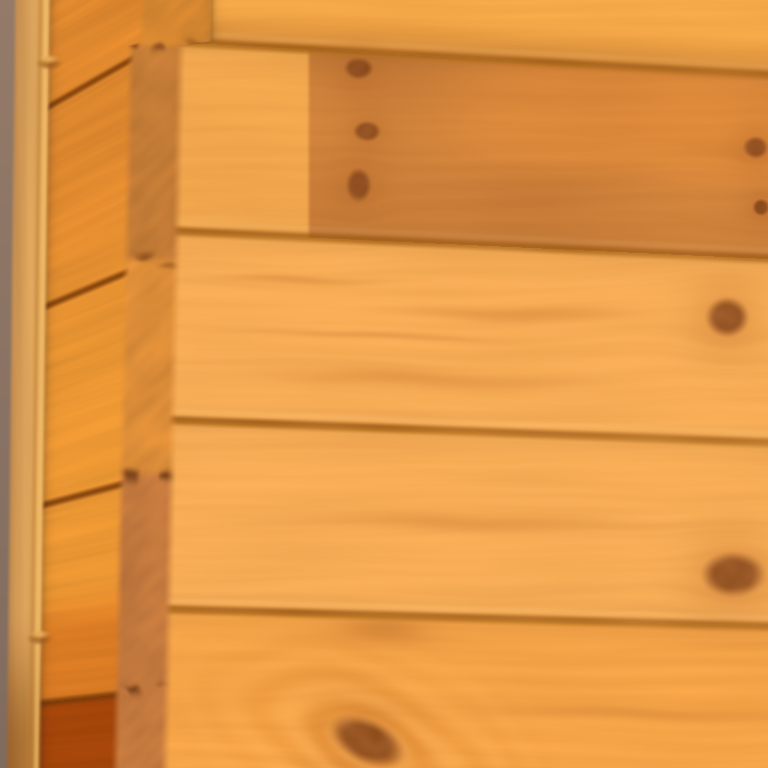
This texture is drawn by a WebGL 2 fragment shader. Its source:

```glsl
#version 300 es
precision highp float;
// Corner of a pine log wall: long boards, knots, end grain strip and side trim.
uniform vec2 u_resolution;
out vec4 fragColor;

#define SOFT 0.0040
#define SEAM_HALF 0.0055
#define GRAIN_SCALE vec2(3.5, 75.0)
#define GRAIN_GAIN 0.042
#define SEAM_COLOR vec3(0.62, 0.36, 0.09)
#define KNOT_COLOR vec3(0.54, 0.29, 0.12)
#define PINE vec3(0.97, 0.675, 0.335)
#define HONEY vec3(0.95, 0.62, 0.26)
#define BROWN vec3(0.80, 0.50, 0.225)

// Knots: centre, radii
const vec4 KNOTS[8] = vec4[8](
  vec4(0.467, 0.911, 0.017, 0.013), vec4(0.478, 0.829, 0.016, 0.012),
  vec4(0.467, 0.759, 0.015, 0.020), vec4(0.984, 0.808, 0.015, 0.013),
  vec4(0.991, 0.730, 0.010, 0.010), vec4(0.947, 0.587, 0.025, 0.023),
  vec4(0.955, 0.252, 0.037, 0.026), vec4(0.478, 0.035, 0.043, 0.027));
// Soft dark streaks: centre, half length, half thickness
const vec4 STREAKS[8] = vec4[8](
  vec4(0.67, 0.592, 0.19, 0.010), vec4(0.48, 0.562, 0.19, 0.005),
  vec4(0.55, 0.505, 0.24, 0.012), vec4(0.58, 0.320, 0.26, 0.012),
  vec4(0.38, 0.638, 0.12, 0.005), vec4(0.80, 0.072, 0.25, 0.008),
  vec4(0.95, 0.805, 0.09, 0.012), vec4(0.50, 0.177, 0.07, 0.018));

float fill(float d) {
  float w = max(SOFT, 0.7 / u_resolution.y);
  return smoothstep(-w, w, d);
}
vec2 hashDir(vec2 c) {
  float a = 6.2832 * fract(sin(dot(c, vec2(127.1, 311.7))) * 43758.5);
  return vec2(cos(a), sin(a));
}
float gradNoise(vec2 p) {
  vec2 i = floor(p), f = p - i, u = f * f * (3.0 - 2.0 * f), e = vec2(0, 1);
  return mix(mix(dot(hashDir(i), f), dot(hashDir(i + e.yx), f - e.yx), u.x),
             mix(dot(hashDir(i + e), f - e), dot(hashDir(i + 1.0), f - 1.0), u.x), u.y);
}
float grain(vec2 p) {
  p.y += 0.012 * gradNoise(p * vec2(4.0, 9.0));
  return gradNoise(p * GRAIN_SCALE) + 0.4 * gradNoise(p * GRAIN_SCALE * 2.3)
       + 0.6 * gradNoise(p * vec2(5.0, 16.0));
}

// Front boards; seams fan slightly towards the right
vec3 frontWall(vec2 p) {
  float t = (p.x - 0.23) / 0.77, pitch = mix(0.2463, 0.2393, t);
  float row = (mix(0.945, 0.902, t) - p.y) / pitch;
  vec3 c = row < 3.0 ? PINE : HONEY + vec3(0.01, 0.02, 0.02);
  if (row < 0.0) c = mix(HONEY * 0.9, vec3(0.96, 0.66, 0.28), smoothstep(0.0, -0.22, row));
  if (row > 0.0 && row < 1.0) {
    vec3 aged = BROWN + vec3(0.05, 0.04, 0.02) * gradNoise(p * vec2(5.0, 9.0));
    aged += vec3(0.06, 0.03, 0.0) * smoothstep(0.5, 0.75, p.x) * smoothstep(0.75, 0.4, row);
    c = mix(c - vec3(0.02, 0.02, 0.03), aged, fill(p.x - 0.402));
  }
  // Grain bends away from the knots, with rings on the lowest one
  vec2 g = p;
  float knot = 0.0, halo = 0.0, ring = 0.0;
  for (int i = 0; i < 8; i++) {
    vec2 q = p - KNOTS[i].xy, r = KNOTS[i].zw;
    q.y += i == 7 ? 0.3 * q.x : 0.0;
    float d = length(q / r);
    g.y -= q.y * 0.65 * exp(-0.22 * d * d);
    knot = max(knot, smoothstep(1.25, 0.6, d));
    halo += 0.28 * exp(-dot(q, q) / (r.x * r.y * 4.5));
    if (i == 7) ring = sin(9.0 * length(q / vec2(0.09, 0.05)) + 4.0 * gradNoise(p * 9.0))
                     * exp(-dot(q / vec2(0.15, 0.09), q / vec2(0.15, 0.09)));
  }
  float streak = 0.0;
  for (int i = 0; i < 8; i++) {
    vec2 q = p - STREAKS[i].xy;
    q.y += 0.03 * q.x + 0.008 * gradNoise(p * vec2(7.0, 12.0));
    q /= STREAKS[i].zw;
    streak += exp(-q.x * q.x * 1.5 - q.y * q.y) * (i == 7 ? 1.6 : 1.0);
  }
  c *= 1.0 + GRAIN_GAIN * grain(g) * vec3(0.7, 1.0, 1.5);
  c -= ring * vec3(0.03, 0.04, 0.04);
  c = mix(c, vec3(0.80, 0.49, 0.20), min(0.38 * streak, 0.7));
  c = mix(c, vec3(0.68, 0.38, 0.14), min(halo, 0.45));
  c = mix(c, KNOT_COLOR + 0.06 * gradNoise(p * 50.0), knot * 0.85);
  // Blurred seam of uneven strength with a lit upper lip
  float d = (row - round(row)) * pitch;
  float strength = 0.80 - 0.12 * t + 0.25 * gradNoise(vec2(p.x * 9.0, round(row) * 3.7));
  c += vec3(0.02, 0.035, 0.04) * exp(-pow((d + 0.012) / 0.004, 2.0));
  c *= 1.0 - 0.07 * exp(-abs(d) / 0.014);
  vec3 seam = SEAM_COLOR + vec3(0.10, 0.09, 0.03) * smoothstep(-0.003, 0.006, d);
  return mix(c, seam, fill(SEAM_HALF - abs(d)) * strength);
}

// Side boards, rising towards the corner
vec3 sideWall(vec2 p) {
  float s = (p.x - 0.065) / 0.1, pitch = mix(0.2587, 0.274, s);
  float row = (mix(0.862, 0.919, s) - p.y) / pitch;
  vec3 c = mix(vec3(0.87, 0.53, 0.18), vec3(0.92, 0.59, 0.20), smoothstep(0.2, 1.6, row));
  c = mix(c, vec3(0.85, 0.48, 0.14), smoothstep(2.4, 2.7, row));
  c = mix(c, vec3(0.64, 0.27, 0.04), step(3.0, row));
  c *= 1.0 + 0.065 * grain(vec2(p.x, -row * 0.26));
  float d = abs(row - round(row)) * pitch;
  return mix(c, vec3(0.48, 0.23, 0.03), fill(0.0042 - d) * 0.85);
}

// Exposed log ends between the two walls
vec3 cornerStrip(vec2 p) {
  float row = (0.941 - p.y) / 0.28;
  vec3 c = mix(vec3(0.84, 0.53, 0.19), vec3(0.76, 0.48, 0.21), smoothstep(-0.02, 0.02, row));
  c = mix(c, vec3(0.86, 0.55, 0.22), smoothstep(0.97, 1.03, row));
  c = mix(c, vec3(0.76, 0.47, 0.24), smoothstep(1.95, 2.03, row));
  c *= 1.0 + 0.06 * gradNoise(vec2(p.x + p.y, p.y - p.x) * vec2(18.0, 55.0)) + 0.08 * gradNoise(p * 22.0);
  float d = (row - round(row)) * 0.28 + 0.008 * gradNoise(p * 45.0);
  float chip = exp(-d * d / 0.00006) * smoothstep(-0.1, 0.4, gradNoise(p * 38.0));
  return mix(c, vec3(0.40, 0.20, 0.06), chip * 0.75);
}

// Pale trim with a thin cable beside a grey wall
vec3 sideTrim(vec2 p, float edge) {
  vec3 c = mix(vec3(0.78, 0.56, 0.31), vec3(0.88, 0.66, 0.37), smoothstep(-0.045, -0.015, p.x - edge));
  c *= 1.0 + 0.04 * gradNoise(p.yx * vec2(4.0, 120.0));
  c = mix(c * vec3(0.78, 0.70, 0.57), c, smoothstep(0.02, 0.22, p.y));
  c = mix(c, vec3(0.72, 0.47, 0.18), exp(-pow((p.x - edge + 0.012) / 0.004, 2.0)) * 0.45);
  c = mix(c, vec3(0.96, 0.75, 0.40), exp(-pow((p.x - edge + 0.005) / 0.004, 2.0)) * 0.65);
  return mix(mix(vec3(0.50, 0.42, 0.37), vec3(0.58, 0.48, 0.41), p.y), c, fill(p.x - 0.009 - 0.011 * p.y));
}

void main() {
  vec2 p = gl_FragCoord.xy / u_resolution;
  float top = fill(p.y - 0.943), edge = 0.052 + 0.013 * p.y;
  float stripLeft = mix(0.150 + 0.022 * p.y, 0.185, top);
  float stripRight = mix(0.215 + 0.022 * p.y, 0.276, top);
  vec3 c = mix(sideWall(p), cornerStrip(p), smoothstep(-0.007, 0.007, p.x - stripLeft));
  c = mix(c, frontWall(p), smoothstep(-0.008, 0.008, p.x - stripRight));
  c *= 1.0 - 0.18 * top * exp(-abs(p.x - stripRight) / 0.005);
  c *= 1.0 - 0.25 * exp(-abs(p.x - edge) / 0.005);
  c = mix(c, sideTrim(p, edge), fill(edge - p.x));
  // Cable clips
  for (int i = 0; i < 2; i++) {
    vec2 q = p - mix(vec2(0.064, 0.921), vec2(0.052, 0.172), float(i));
    c = mix(c, vec3(0.60, 0.35, 0.11), fill(0.006 - length((q + vec2(0.0, 0.004)) * vec2(0.5, 1.0))) * 0.7);
    c = mix(c, vec3(0.92, 0.68, 0.35), fill(0.004 - length((q - vec2(0.0, 0.002)) * vec2(0.5, 1.0))) * 0.9);
  }
  fragColor = vec4(clamp(c, 0.0, 1.0), 1.0);
}
```
